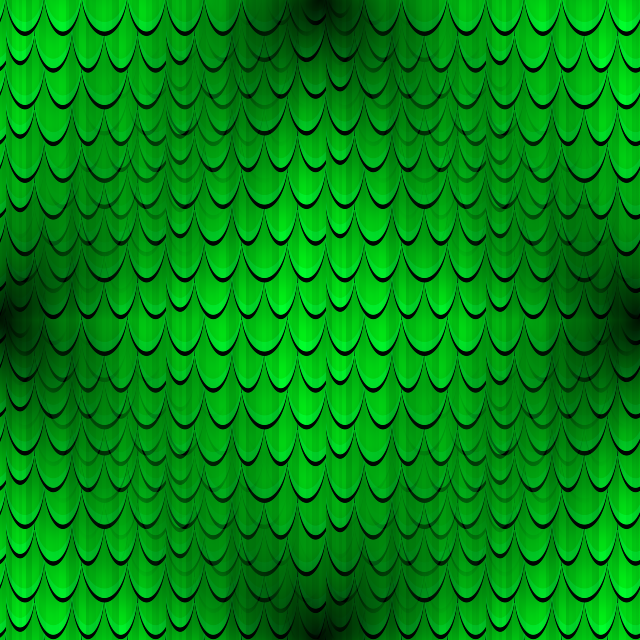
A WebGL 1 fragment shader for this pattern:

```glsl
precision highp float;
// Overlapping green scales in alternating rows of uneven widths, with dark
// crescent rims, fine vertical streaks and a soft central light. Two copies,
// half a tile apart, are cross-faded so that every edge wraps.

uniform vec2 u_resolution;

#define GROUPS 4.0          // groups of scales across the tile
#define ROW_PITCH 0.0574    // height of one row
#define ORIGIN vec2(0.009, 0.443)
#define RIM 0.135           // rim thickness, in rows
#define CURVE 0.62          // 0.5 is a half ellipse, 1.0 a parabola
#define STREAKS 24.0        // vertical streaks per group
#define STREAK_DEPTH 0.24
#define LIGHT_RADIUS 0.515
#define LIGHT_FALLOFF 3.4
#define GREEN vec3(0.0, 0.815, 0.075)
#define LIP_TINT vec3(0.0, 0.065, 0.09)
#define RIM_COLOR vec3(0.005, 0.02, 0.012)

float hash(vec2 p) {
  return fract(sin(dot(p, vec2(127.1, 311.7))) * 43758.5453);
}

// Left and right limits of the scale at x within a group.
// Wide rows hold four scales; narrow rows hold five, the last one cut off.
vec2 scaleSpan(float x, float narrow) {
  vec4 cuts = mix(vec4(0.24, 0.474, 0.76, 1.0),
                  vec4(0.18, 0.414, 0.615, 0.823), narrow);
  vec2 span = vec2(0.0, 1.05);
  for (int i = 0; i < 4; i++) {
    if (x >= cuts[i]) span.x = cuts[i];
    else span.y = min(span.y, cuts[i]);
  }
  return span;
}

// Colour of one row of scales in rgb, coverage in alpha.
vec4 scaleRow(vec2 q, float row) {
  float x = fract(q.x);
  float narrow = mod(row, 2.0);
  vec2 span = scaleSpan(x, narrow);
  float width = span.y - span.x;
  float u = min(abs(2.0 * (x - span.x) / width - 1.0), 0.998);
  float arch = 1.0 - u * u;

  // Height above the curved lower edge; the slimmest scales hang less far.
  float depth = 1.0 - 10.0 * max(0.0, 0.2 - width);
  float d = q.y - row - 1.0 + depth * pow(arch, CURVE);
  float slope = 4.0 * depth * CURVE * u * pow(arch, CURVE - 1.0) / width;
  float soft = 1.1 * length(vec2(slope * GROUPS, 1.0 / ROW_PITCH))
             / min(u_resolution.x, u_resolution.y);

  // Streaks run through all rows; each scale also has its own brightness.
  float streak = 0.7 * hash(vec2(floor(x * STREAKS), 3.0))
               + 0.3 * hash(vec2(floor(x * STREAKS * 2.0), 5.0)) - 0.5;
  float tone = hash(vec2(span.x * 10.0, narrow + 7.0)) - 0.5;
  float shade = 1.0 + STREAK_DEPTH * streak + 0.08 * tone;
  shade *= 1.04 - 0.16 * u * u;
  shade *= 1.0 - 0.14 * smoothstep(0.5, 1.4, d);

  // Paler lip along the lower edge, then the dark rim.
  float lip = 1.0 - smoothstep(0.38, 0.38 + soft, d + 0.15 * u * u);
  vec3 color = GREEN * shade + LIP_TINT * lip;
  color = mix(RIM_COLOR, color, smoothstep(RIM - 0.5 * soft, RIM + 0.5 * soft, d));
  return vec4(color, smoothstep(0.0, soft, d));
}

// One lit sheet of scales; each row overlaps the row below it.
vec3 scaleSheet(vec2 p) {
  vec2 q = (p - ORIGIN) * vec2(GROUPS, 1.0 / ROW_PITCH);
  float row = floor(q.y);
  vec4 upper = scaleRow(q, row);
  vec3 color = mix(scaleRow(q, row - 1.0).rgb, upper.rgb, upper.a);
  float r = length(p - 0.5) / LIGHT_RADIUS;
  return color * max(0.0, 1.0 - pow(r, LIGHT_FALLOFF));
}

void main() {
  vec2 uv = gl_FragCoord.xy / u_resolution;

  // The centred copy fades out to the corners, the shifted copy fades in.
  vec2 away = abs(uv - 0.5) * 2.0;
  float outer = away.x * away.y;
  float inner = (1.0 - away.x) * (1.0 - away.y);
  float fade = outer / (outer + inner + 0.00001);

  vec3 color = mix(scaleSheet(uv), scaleSheet(fract(uv + 0.5)), fade);
  gl_FragColor = vec4(color, 1.0);
}
```
